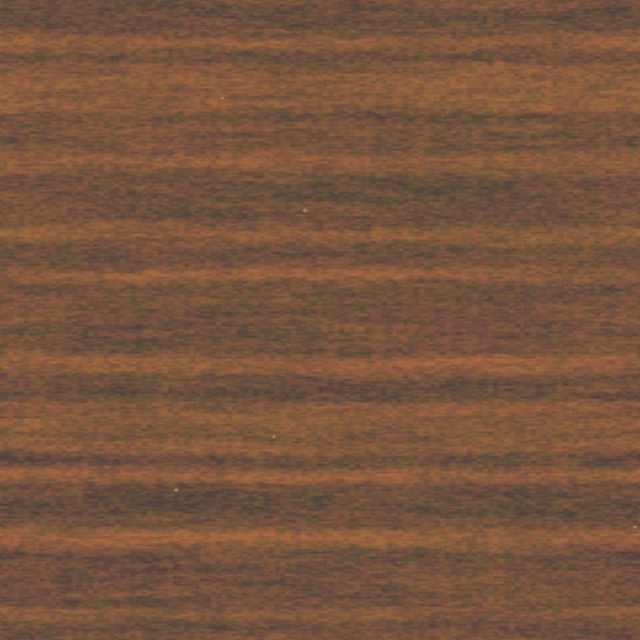
Write a Shadertoy shader that draws this texture.

```glsl
// Dark straight-grained wood: horizontal amber bands over a brown ground,
// built from wrapped band profiles, long stretched noise streaks, short
// grain dashes, a faint weave and a few flecks. Tiles on both axes.

const float TAU = 6.2831853;
const int BAND_COUNT = 10;
const int FLECK_COUNT = 5;

const vec3 DARK_BROWN = vec3(0.340, 0.275, 0.238);
const vec3 AMBER      = vec3(0.620, 0.395, 0.252);
const vec3 PALE_FLECK = vec3(0.700, 0.600, 0.460);
const vec3 HUE_SHIFT  = vec3(-0.010, 0.012, -0.010);

// Integer hash of a cell, from 0 to 1
float hash(vec2 cell, float seed) {
    uvec3 k = uvec3(ivec3(cell, seed));
    uint h = k.x * 1597334677u ^ k.y * 3812015801u ^ k.z * 2798796415u;
    h = (h ^ (h >> 16)) * 2246822519u;
    h = (h ^ (h >> 13)) * 3266489917u;
    return float((h ^ (h >> 16)) >> 8) / 16777216.0;
}

// Value noise on a grid of whole cells, wrapping at the canvas edges
float wrapNoise(vec2 uv, vec2 cells, float seed) {
    vec2 p = uv * cells;
    vec2 i = floor(p);
    vec2 f = p - i;
    f = f * f * (3.0 - 2.0 * f);
    vec2 a = mod(i, cells);
    vec2 b = mod(i + 1.0, cells);
    float low  = mix(hash(a, seed), hash(vec2(b.x, a.y), seed), f.x);
    float high = mix(hash(vec2(a.x, b.y), seed), hash(b, seed), f.x);
    return mix(low, high, f.y);
}

// Noise centred on zero
float streaks(vec2 uv, vec2 cells, float seed) {
    return wrapNoise(uv, cells, seed) - 0.5;
}

// Shortest offset between two points on the tiling canvas
vec2 wrapDelta(vec2 a, vec2 b) {
    return fract(a - b + 0.5) - 0.5;
}

// Amber bands: mostly narrow ridges, every fifth one broad and softer
float amberBands(vec2 uv) {
    float sum = 0.0;
    for (int i = 0; i < BAND_COUNT; i++) {
        float id = float(i);
        bool broad = i % 5 == 3;
        float jitter = hash(vec2(id, 3.0), 11.0) - 0.5;
        float centre = (id + 0.5 + 0.40 * jitter) / float(BAND_COUNT);
        float d = abs(wrapDelta(uv, vec2(uv.x, centre)).y);
        float width = mix(0.011, 0.016, hash(vec2(id, 5.0), 12.0));
        float ridge = exp(-d * d / (width * width));
        float plateau = 1.0 - smoothstep(0.034, 0.045, d);
        float strength = 0.85 + 0.3 * wrapNoise(uv, vec2(4.0, 1.0), 20.0 + id);
        sum += strength * (broad ? 0.30 * plateau : 0.47 * ridge);
    }
    return sum;
}

// Short dark pores, one possible dash in each cell
float pores(vec2 uv, vec2 cells, float seed) {
    vec2 p = uv * cells;
    vec2 cell = mod(floor(p), cells);
    vec2 centre = 0.3 + 0.4 * vec2(hash(cell, seed), hash(cell, seed + 1.0));
    vec2 d = (fract(p) - centre) / vec2(0.28, 0.28);
    float present = step(0.88, hash(cell, seed + 2.0));
    return present * (1.0 - smoothstep(0.2, 1.0, length(d)));
}

// Rare pale flecks
float flecks(vec2 uv, float pixel) {
    float cover = 0.0;
    for (int i = 0; i < FLECK_COUNT; i++) {
        float id = float(i);
        vec2 centre = vec2(hash(vec2(id, 1.0), 51.0), hash(vec2(id, 2.0), 52.0));
        float d = length(wrapDelta(uv, centre) * vec2(0.8, 1.0));
        float radius = mix(0.0018, 0.0030, hash(vec2(id, 4.0), 53.0));
        cover = max(cover, 1.0 - smoothstep(radius - pixel, radius + pixel, d));
    }
    return cover;
}

// Faint woven columns and rows
float weave(vec2 uv) {
    float columns = sin(TAU * (128.0 * uv.x + 0.4 * sin(TAU * 40.0 * uv.y)));
    float rows = sin(TAU * (160.0 * uv.y + 0.2 * sin(TAU * 9.0 * uv.x)));
    return 0.4 * columns + 0.6 * rows;
}

void mainImage(out vec4 fragColor, in vec2 fragCoord) {
    vec2 uv = fragCoord / iResolution.xy;
    float pixel = 1.0 / iResolution.y;

    // Slight drift and ragged edges along the grain
    vec2 grain = uv;
    grain.y += 0.0012 * sin(TAU * (uv.x + 2.0 * uv.y));
    grain.y += 0.0008 * sin(TAU * (3.0 * uv.x - uv.y));
    grain.y += 0.0065 * streaks(uv, vec2(64.0, 120.0), 1.0);

    // Long tones: bands and lines that cross the whole canvas
    float tone = 0.35 + amberBands(grain);
    tone += 0.18 * streaks(grain, vec2(1.0, 44.0), 2.0);
    tone += 0.16 * streaks(grain, vec2(4.0, 40.0), 10.0);
    tone += 0.28 * streaks(grain, vec2(5.0, 100.0), 3.0);

    // Fine tones: threads, dashes, columns and pores
    tone += 0.28 * streaks(grain, vec2(18.0, 170.0), 4.0);
    tone += 0.48 * streaks(uv, vec2(120.0, 256.0), 5.0);
    tone += 0.11 * streaks(uv, vec2(84.0, 8.0), 6.0);
    tone += 0.055 * weave(uv);
    tone -= 0.26 * pores(uv, vec2(70.0, 160.0), 7.0);

    // Colour, leaning red or yellow from streak to streak
    vec3 color = mix(DARK_BROWN, AMBER, clamp(tone, -0.1, 1.1));
    color += HUE_SHIFT * streaks(grain, vec2(4.0, 28.0), 8.0);
    color += 2.0 * HUE_SHIFT * streaks(uv, vec2(90.0, 150.0), 9.0);
    color = mix(color, PALE_FLECK, 0.7 * flecks(uv, pixel));
    fragColor = vec4(color, 1.0);
}
```
